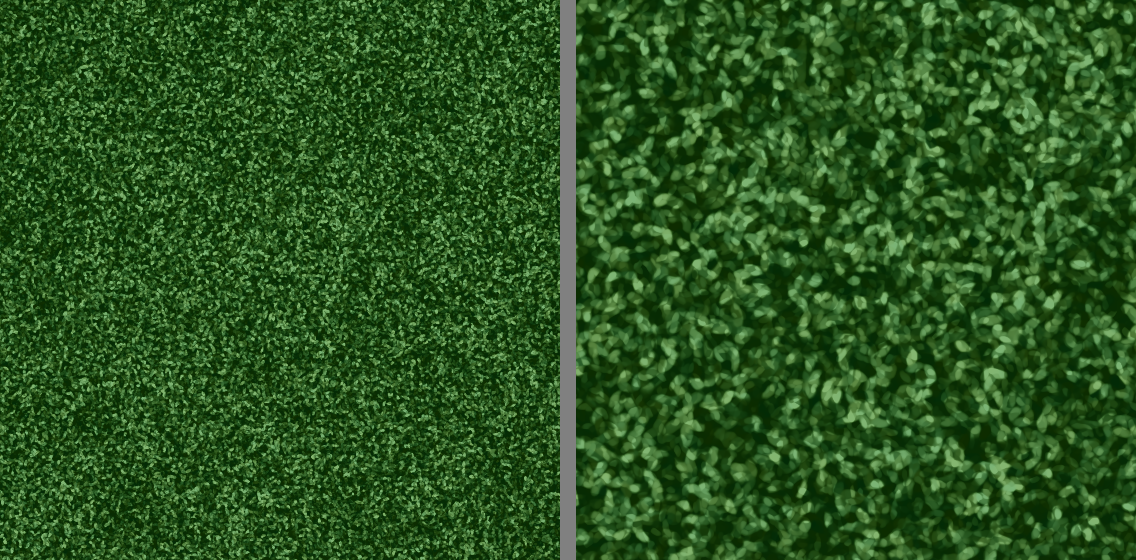
Left: the whole. Right: its middle third, enlarged.
A WebGL 2 fragment shader for this texture:

```glsl
#version 300 es
precision highp float;

uniform vec2 u_resolution;
out vec4 fragColor;

// Grain: cells across the canvas, blade half-size in cells, edge falloff
const float BLADE_CELLS = 150.0;
const float FIBRE_CELLS = 235.0;
const float FIBRE_SHARE = 0.35;
const vec2 BLADE_SIZE = vec2(0.75, 0.40);
const float EDGE_SHARPNESS = 3.5;

// Dark ground seen between the blades
const float GAP_WEIGHT = 0.004;
const float GAP_TONE = 0.1;

// Tone statistics and large-scale variation
const float TONE_MEAN = 0.46;
const float TONE_SPREAD = 0.175;
const float MOTTLE = 0.16;
const float CORNER_SHADE = 0.25;
const vec3 WARM_TINT = vec3(0.06, 0.01, -0.035);

// Greens from shadow to glint
const vec3 SHADOW = vec3(0.03, 0.17, 0.01);
const vec3 DEEP = vec3(0.09, 0.25, 0.05);
const vec3 MIDDLE = vec3(0.15, 0.33, 0.11);
const vec3 LIGHT = vec3(0.24, 0.43, 0.19);
const vec3 PALE = vec3(0.35, 0.55, 0.29);
const vec3 GLINT = vec3(0.50, 0.71, 0.45);

// Integer hash giving three values in 0..1
vec3 hash3(ivec2 cell, int seed) {
    uvec3 v = uvec3(ivec3(cell, seed)) * 1664525u + 1013904223u;
    v.x += v.y * v.z;
    v.y += v.z * v.x;
    v.z += v.x * v.y;
    v ^= v >> 16u;
    v.x += v.y * v.z;
    v.y += v.z * v.x;
    v.z += v.x * v.y;
    return vec3(v >> 8u) / 16777216.0;
}

// Soft cellular noise with stretched, randomly turned cells: (tone, warmth)
vec2 bladeLayer(vec2 p, int seed) {
    ivec2 base = ivec2(floor(p));
    vec2 sum = vec2(GAP_TONE, 0.5) * GAP_WEIGHT;
    float total = GAP_WEIGHT;
    for (int j = -1; j <= 1; j++) {
        for (int i = -1; i <= 1; i++) {
            ivec2 cell = base + ivec2(i, j);
            vec3 place = hash3(cell, seed);
            vec3 look = hash3(cell, seed + 1);
            float angle = place.z * 3.14159;
            vec2 axis = vec2(cos(angle), sin(angle));
            vec2 offset = p - vec2(cell) - place.xy;
            vec2 local = vec2(dot(offset, axis), dot(offset, vec2(-axis.y, axis.x)));
            local /= BLADE_SIZE;
            float weight = exp(-EDGE_SHARPNESS * dot(local, local)) * mix(0.3, 1.0, look.z);
            sum += look.xy * weight;
            total += weight;
        }
    }
    return sum / total;
}

// Layered sines for faint tufts and patches
float mottle(vec2 p) {
    float sum = 0.0;
    float amplitude = 1.0;
    vec2 q = p * 17.0;
    for (int i = 0; i < 4; i++) {
        q += 0.9 * sin(q.yx * 1.3 + float(i));
        sum += amplitude * sin(q.x) * sin(q.y);
        q = mat2(0.8, 0.6, -0.6, 0.8) * q * 1.9;
        amplitude *= 0.8;
    }
    return sum;
}

// Stops sit at the cumulative area share of each green
vec3 grassColour(float rank) {
    vec3 c = mix(SHADOW, DEEP, smoothstep(0.03, 0.28, rank));
    c = mix(c, MIDDLE, clamp((rank - 0.255) / 0.29, 0.0, 1.0));
    c = mix(c, LIGHT, clamp((rank - 0.545) / 0.24, 0.0, 1.0));
    c = mix(c, PALE, clamp((rank - 0.785) / 0.14, 0.0, 1.0));
    return mix(c, GLINT, clamp((rank - 0.925) / 0.06, 0.0, 1.0));
}

void main() {
    vec2 uv = gl_FragCoord.xy / min(u_resolution.x, u_resolution.y);
    vec2 centred = gl_FragCoord.xy / u_resolution - 0.5;

    // Blades with finer fibres over them
    vec2 blades = bladeLayer(uv * BLADE_CELLS, 11);
    vec2 fibres = bladeLayer(mat2(0.8, 0.6, -0.6, 0.8) * uv * FIBRE_CELLS, 47);
    vec2 grain = mix(blades, fibres, FIBRE_SHARE);

    // Standardised tone turned into a brightness rank
    float tone = (grain.x - TONE_MEAN) / TONE_SPREAD;
    tone += MOTTLE * mottle(uv) + CORNER_SHADE * (0.17 - dot(centred, centred));
    float rank = 1.0 / (1.0 + exp(-1.7 * tone));

    vec3 colour = grassColour(rank) + WARM_TINT * (grain.y - 0.5);
    fragColor = vec4(clamp(colour, 0.0, 1.0), 1.0);
}
```
